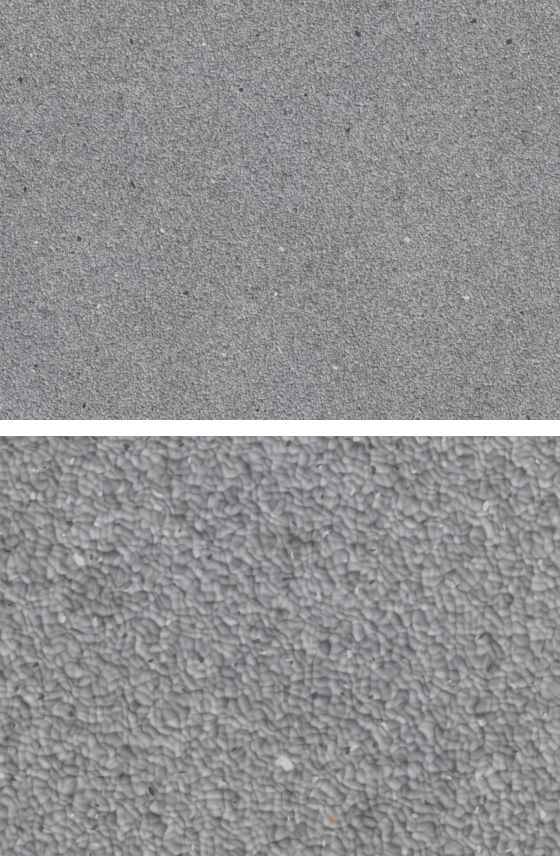
Top, the full canvas; bottom, a detail of the centre.
Write a WebGL 2 fragment shader that draws this texture.

```glsl
#version 300 es
precision highp float;
precision highp int;
// Weathered grey asphalt in raking sunlight: fine grains from softly blended
// jittered cells, embossed toward the light, with broad mottling, soft stains,
// pinholes, bright chips and a few coloured pebbles scattered on sparse grids.

uniform vec2 u_resolution;
out vec4 fragColor;

// Lengths are fractions of the canvas height.
const vec3 BASE = vec3(0.553, 0.554, 0.560);
const vec3 PIT = vec3(0.25, 0.255, 0.28);
const vec3 CHIP = vec3(0.83, 0.83, 0.82);
const vec3 PEBBLE = vec3(0.70, 0.57, 0.47);
const vec3 STAIN = vec3(0.43, 0.42, 0.41);
const vec2 LIGHT = vec2(0.64, 0.77);
const float GRAINS = 178.0;       // grains per canvas height
const float RELIEF_STEP = 0.42;   // emboss distance, in grains
const float RELIEF = 0.25;
const float GRAIN_TONE = 0.15;
const float GRAIN_BLEND = 12.0;   // higher gives harder grain borders
const float CREVICE = 0.07;
const float GRIT = 0.08;
const float MOTTLE = 0.05;
const int SAMPLES = 2;            // per axis

vec3 hash3(vec2 cell, uint seed) {
  uvec3 v = uvec3(uvec2(ivec2(cell)), seed) * 1664525u + 1013904223u;
  for (int i = 0; i < 2; i++) {
    v.x += v.y * v.z;
    v.y += v.z * v.x;
    v.z += v.x * v.y;
    v ^= v >> 16u;
  }
  return vec3(v >> 8u) / 16777216.0;
}

float valueNoise(vec2 p, uint seed) {
  vec2 c = floor(p), f = fract(p);
  f = f * f * (3.0 - 2.0 * f);
  float low = mix(hash3(c, seed).x, hash3(c + vec2(1, 0), seed).x, f.x);
  float high = mix(hash3(c + vec2(0, 1), seed).x, hash3(c + 1.0, seed).x, f.x);
  return mix(low, high, f.y);
}

float fbm(vec2 p, uint seed) {
  float sum = 0.0, gain = 0.5;
  for (int i = 0; i < 4; i++) {
    sum += gain * valueNoise(p, seed + uint(i));
    p = mat2(1.6, 1.2, -1.2, 1.6) * p;
    gain *= 0.5;
  }
  return sum;
}

// Soft distance to the nearest grain centre, blended tone and tint.
vec3 grain(vec2 p) {
  vec2 c = floor(p);
  vec3 blend = vec3(0.0);
  for (int y = -1; y <= 1; y++)
    for (int x = -1; x <= 1; x++) {
      vec2 cell = c + vec2(x, y);
      vec3 h = hash3(cell, 1u);
      vec2 d = cell + h.xy - p;
      blend += exp(-GRAIN_BLEND * dot(d, d)) * vec3(1.0, h.z, fract(h.z * 37.0));
    }
  float dist = sqrt(max(-log(blend.x) / GRAIN_BLEND + 0.06, 0.0));
  return vec3(dist, blend.yz / blend.x);
}

// Coverage of sparse, irregular flecks; at most one per grid cell.
float flecks(vec2 p, float cellSize, float chance, float radius, float soft, uint seed) {
  vec2 g = p / cellSize + hash3(vec2(3.0), seed).xy;
  vec2 cell = floor(g);
  vec3 place = hash3(cell, seed), shape = hash3(cell, seed + 50u);
  if (place.z > chance) return 0.0;
  vec2 d = (fract(g) - mix(vec2(0.3), vec2(0.7), place.xy)) * cellSize;
  float a = 6.2832 * shape.x;
  d = mat2(cos(a), -sin(a), sin(a), cos(a)) * d;
  d.y *= 1.1 + 1.6 * shape.y;
  float r = radius * mix(0.5, 1.0, shape.z);
  float wobble = 0.9 * (valueNoise(p * 1.8 / radius, seed) - 0.5);
  return 1.0 - smoothstep(1.0 - soft, 1.0 + soft, length(d) / r + wobble);
}

vec3 asphalt(vec2 p) {
  // Warping varies the grain sizes and outlines.
  vec2 q = p * GRAINS;
  q += vec2(valueNoise(q * 0.5, 11u), valueNoise(q * 0.5, 12u));
  vec3 g = grain(q);
  float slope = grain(q - LIGHT * RELIEF_STEP).x - g.x;

  // Surface light: relief, grain tone, gaps, grit and broad unevenness.
  float tone = RELIEF * slope + GRAIN_TONE * (g.y - 0.5);
  tone -= CREVICE * (smoothstep(0.45, 0.9, g.x) - 0.25);
  tone += GRIT * (valueNoise(q * 1.1, 21u) - 0.5);
  tone += MOTTLE * (fbm(p * 5.0, 31u) - 0.47);
  tone += 0.04 * (fbm(p * 28.0, 41u) - 0.47);
  vec3 col = BASE + tone;
  float warmth = 0.014 * (g.z - 0.5) + 0.02 * (fbm(p * 3.0, 61u) - 0.47);
  col += warmth * vec3(1.0, 0.1, -1.0);

  // Stains keep the grain visible; flecks cover it.
  col += (STAIN - BASE) * 0.5 * flecks(p, 0.21, 0.5, 0.024, 0.65, 101u);
  col = mix(col, PIT, 0.6 * flecks(p, 0.022, 0.25, 0.0032, 0.45, 201u));
  col = mix(col, CHIP, 0.7 * flecks(p, 0.025, 0.25, 0.0032, 0.45, 301u));
  col = mix(col, PIT, 0.85 * flecks(p, 0.13, 0.4, 0.0082, 0.35, 401u));
  col = mix(col, CHIP, 0.85 * flecks(p, 0.15, 0.35, 0.0072, 0.35, 501u));
  col = mix(col, PEBBLE, 0.8 * flecks(p, 0.23, 0.3, 0.0075, 0.35, 601u));
  return col;
}

void main() {
  // Average a small grid of samples to smooth the grain edges.
  vec3 sum = vec3(0.0);
  for (int y = 0; y < SAMPLES; y++)
    for (int x = 0; x < SAMPLES; x++) {
      vec2 offset = (vec2(x, y) + 0.5) / float(SAMPLES) - 0.5;
      sum += asphalt((gl_FragCoord.xy + offset) / u_resolution.y);
    }
  fragColor = vec4(clamp(sum / float(SAMPLES * SAMPLES), 0.0, 1.0), 1.0);
}
```
